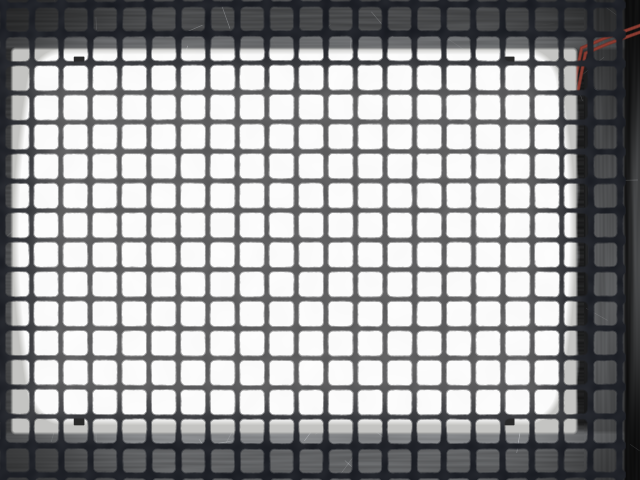
Give the GLSL for this pattern, as a Shadertoy shader.

```glsl
// A dark square mesh in front of a glowing white panel set in a scratched metal frame.
// The mesh is one rounded opening repeated with fract; the panel and clips are box
// distances, and gradient noise adds brushed metal, uneven bars and faint smudges.

const float PITCH = 0.0616;                       // mesh spacing, canvas height = 1
const vec2 MESH_ORIGIN = vec2(-0.0493, 0.0);
const vec2 PANEL_CENTER = vec2(-0.0538, -0.0020);
const float MESH_RIGHT = 0.634;

const vec3 WHITE = vec3(0.985);
const vec3 PANEL_RIM = vec3(0.77, 0.77, 0.76);
const vec3 BAR_LIT = vec3(0.37, 0.37, 0.375);
const vec3 BAR_DARK = vec3(0.12, 0.13, 0.155);
const vec3 WIRE_RED = vec3(0.56, 0.24, 0.20);

float hash(vec2 p) {
    vec3 q = fract(vec3(p.xyx) * 0.1031);
    q += dot(q, q.yzx + 33.33);
    return fract((q.x + q.y) * q.z);
}

float cornerSlope(vec2 cell, vec2 offset) {
    float angle = 6.2832 * hash(cell);
    return dot(vec2(cos(angle), sin(angle)), offset);
}

float gradientNoise(vec2 p) {
    vec2 i = floor(p), f = fract(p);
    vec2 u = f * f * f * (f * (f * 6.0 - 15.0) + 10.0);
    vec2 e = vec2(1.0, 0.0);
    return mix(mix(cornerSlope(i, f), cornerSlope(i + e.xy, f - e.xy), u.x),
               mix(cornerSlope(i + e.yx, f - e.yx), cornerSlope(i + 1.0, f - 1.0), u.x), u.y);
}

float roundBox(vec2 p, vec2 halfSize, float radius) {
    vec2 q = abs(p) - halfSize + radius;
    return length(max(q, 0.0)) + min(max(q.x, q.y), 0.0) - radius;
}

float segment(vec2 p, vec2 a, vec2 b) {
    vec2 ab = b - a;
    return length(p - a - ab * clamp(dot(p - a, ab) / dot(ab, ab), 0.0, 1.0));
}

// Coverage of a shape whose edge is softened over the given width
float cover(float d, float soft) {
    return clamp(0.5 - d / soft, 0.0, 1.0);
}

float scratches(vec2 p, float px) {
    float sum = 0.0;
    for (int i = 0; i < 90; i++) {
        float s = float(i) * 3.7 + 1.0;
        vec2 a = vec2(hash(vec2(s, 1.0)) - 0.5, hash(vec2(s, 2.0)) - 0.5) * vec2(1.34, 1.0);
        float angle = 6.2832 * hash(vec2(s, 3.0));
        vec2 b = a + vec2(cos(angle), sin(angle)) * mix(0.02, 0.07, hash(vec2(s, 4.0)));
        sum += cover(segment(p, a, b) - 0.0006, px) * hash(vec2(s, 5.0));
    }
    return min(sum, 1.0);
}

vec3 metalFrame(vec2 p, float px) {
    float side = step(0.55, p.x);
    vec2 grain = mix(vec2(5.0, 170.0), vec2(170.0, 5.0), side);
    float tone = mix(0.39, 0.29, smoothstep(-0.35, 0.4, p.y));
    tone += 0.13 * cover(abs(p.y + 0.415) - 0.014, 0.008);       // lower ledge
    tone += 0.13 * cover(abs(p.y - 0.414) - 0.015, 0.008);       // upper ledge
    float gap = cover(abs(p.x - 0.55) - 0.014 + 0.012 * gradientNoise(vec2(9.0, p.y * 14.0)), 0.006);
    tone = mix(tone, 0.12, gap * cover(abs(p.y) - 0.39, 0.02));
    float wall = 0.10 + 0.24 * smoothstep(0.64, 0.66, p.x) * (1.0 - smoothstep(0.1, 0.45, abs(p.y)));
    tone = mix(tone, wall, cover(MESH_RIGHT - p.x, 0.006));
    tone += 0.07 * gradientNoise(p * grain) + 0.22 * scratches(p, px);
    tone *= 1.0 - 0.45 * smoothstep(0.55, 0.82, length(p));
    return tone * vec3(0.985, 1.0, 1.02);
}

float wireDistance(vec2 p) {
    vec2 bend = vec2(0.545, 0.40), crest = vec2(0.592, 0.42);
    float d = min(segment(p, vec2(0.530, 0.325), bend), segment(p, bend, crest));
    return min(d, segment(p, crest, vec2(0.67, 0.448)));
}

void mainImage(out vec4 fragColor, in vec2 fragCoord) {
    float px = 1.0 / iResolution.y;
    vec2 p = (fragCoord - 0.5 * iResolution.xy) * px;
    float soft = 1.3 * px;

    // Frame and a pair of wires
    vec3 color = metalFrame(p, px);
    float wire = min(wireDistance(p), wireDistance(p + vec2(-0.008, 0.011)));
    color = mix(color, WIRE_RED * (1.0 - 60.0 * min(wire, 0.006)), cover(wire - 0.0035, soft));

    // Panel: pale rim, then a bright field that narrows toward top and bottom
    vec2 local = p - PANEL_CENTER;
    float panel = roundBox(local, vec2(0.5885, 0.401), 0.008);
    color = mix(color, PANEL_RIM, cover(panel, 0.006));
    vec2 bowed = local - vec2(0.0, 0.009);
    bowed.x *= 1.0 + 0.5 * bowed.y * bowed.y;
    float field = roundBox(bowed, vec2(0.58, 0.386), 0.06);
    vec3 glow = WHITE + 0.012 * gradientNoise(p * 18.0);
    color = mix(color, glow, cover(field, 0.014));

    // Four clips, mirrored about the panel center
    float clip = roundBox(abs(local) - vec2(0.448, 0.376), vec2(0.011, 0.008), 0.002);
    color = mix(color, vec3(0.16), cover(clip, soft));

    // Mesh: slight lens bend, bars thinned by the light behind them
    float lit = 1.0 - smoothstep(-0.12, 0.04, panel);
    float thin = 1.0 - smoothstep(-0.01, 0.01, panel);
    vec2 mesh = p * (1.0 + 0.012 * dot(p, p)) - MESH_ORIGIN;
    vec2 cell = (fract(mesh / PITCH) - 0.5) * PITCH;
    vec2 barWidth = mix(vec2(0.0130, 0.0120), vec2(0.0098, 0.0090), thin);
    float opening = roundBox(cell, 0.5 * (PITCH - barWidth), 0.0095);
    opening += 0.0010 * gradientNoise(p * 55.0) + 0.0005 * gradientNoise(p * 190.0);
    float bars = (1.0 - cover(opening, soft + 0.0012)) * cover(p.x - MESH_RIGHT - 0.003, soft);
    vec3 barColor = mix(BAR_DARK, BAR_LIT, lit) + 0.04 * gradientNoise(p * 40.0);
    color *= 1.0 - 0.12 * smoothstep(-0.0025, 0.0, opening) * thin;
    color = mix(color, barColor, bars);

    fragColor = vec4(clamp(color, 0.0, 1.0), 1.0);
}
```
